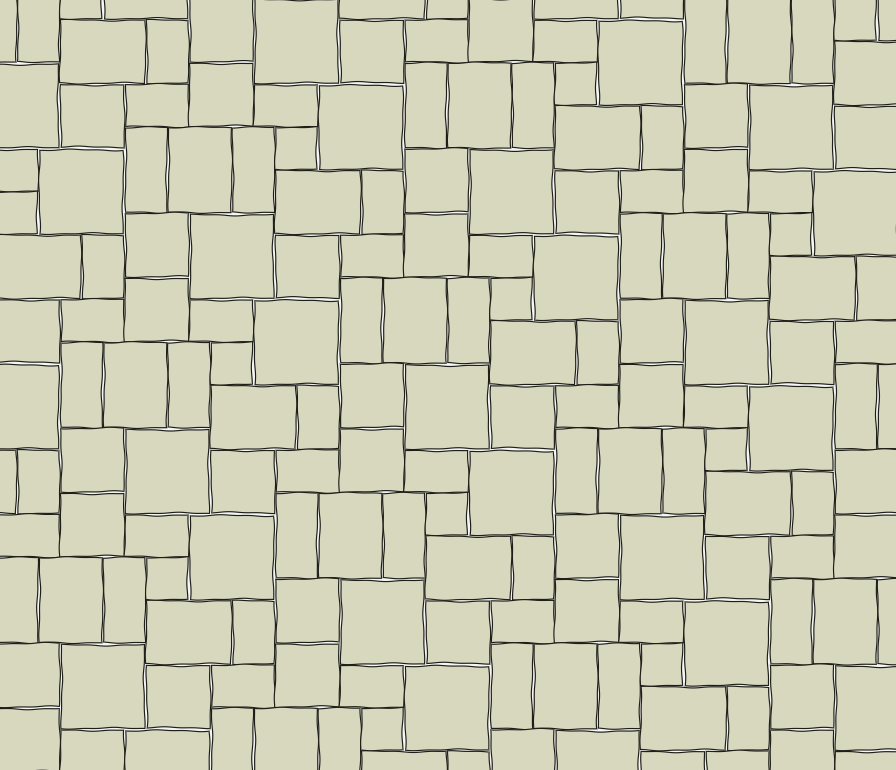
A WebGL 2 fragment shader for this pattern:

```glsl
#version 300 es
precision highp float;

uniform vec2 u_resolution;
out vec4 outColor;

#define UNITS_TALL 35.8
#define ORIGIN vec2(5.79, 5.9)
#define STONE vec3(0.847, 0.849, 0.746)
#define OUTLINE vec3(0.12, 0.12, 0.10)
#define JOINT vec3(0.96)
#define LINE_WIDTH 0.055
#define GAP 0.035
#define GAP_SPREAD 0.06
#define BIG_GAP 0.05
#define WOBBLE 0.03

// One repeat of the paving: 13 slabs covering 121 square units
const int SLABS = 13;
const vec2 STEP_A = vec2(13.0, -3.0);
const vec2 STEP_B = vec2(-3.0, 10.0);
const float REPEAT_AREA = 121.0;

const vec2 corners[SLABS] = vec2[SLABS](
  vec2(0, 0), vec2(2, 0), vec2(5, 0), vec2(0, 4), vec2(3, 4),
  vec2(0, 7), vec2(3, 8), vec2(6, 8), vec2(7, 5), vec2(7, 2),
  vec2(11, 2), vec2(7, 0), vec2(10, 5));

const vec2 sizes[SLABS] = vec2[SLABS](
  vec2(2, 4), vec2(3, 4), vec2(2, 4), vec2(3, 3), vec2(4, 4),
  vec2(3, 3), vec2(3, 2), vec2(4, 4), vec2(3, 3), vec2(4, 3),
  vec2(2, 3), vec2(2, 2), vec2(3, 2));

vec4 sideHash(float id) {
  return fract(sin(vec4(12.9, 27.3, 41.7, 63.1) + id * 78.23) * 4375.85);
}

// Depth inside a slab whose four sides (left, top, right, bottom) waver
float slabDepth(vec2 q, vec2 size, float id) {
  vec4 h = sideHash(id);
  vec4 along = q.yxyx;
  vec4 phase = 6.2832 * h;
  vec4 wave = sin(1.7 * along + phase) + 0.5 * sin(4.3 * along + 2.7 * phase);
  float big = step(15.5, size.x * size.y);
  vec4 inset = GAP + GAP_SPREAD * (h - 0.5) + WOBBLE * wave
             + BIG_GAP * big * vec4(0.5, 1.0, 0.7, 0.0);
  vec4 side = vec4(q, size - q) - inset;
  return min(min(side.x, side.y), min(side.z, side.w));
}

// Share of a pixel that lies inside an edge
float coverage(float depth, float pixel) {
  return clamp(depth / pixel + 0.5, 0.0, 1.0);
}

void main() {
  float pixel = UNITS_TALL / u_resolution.y;
  vec2 p = vec2(gl_FragCoord.x, u_resolution.y - gl_FragCoord.y) * pixel - ORIGIN;

  // Lattice coordinates of the point on the skewed repeat
  vec2 lattice = vec2(dot(p, vec2(10.0, 3.0)), dot(p, vec2(3.0, 13.0))) / REPEAT_AREA;
  vec2 base = floor(lattice + 0.1);

  // Lay the slabs of nearby repeats over the pale joint
  vec3 color = JOINT;
  for (int n = 0; n < 4; n++) {
    vec2 cell = base - 1.0 + vec2(n / 2, n % 2);
    vec2 local = p - cell.x * STEP_A - cell.y * STEP_B;
    for (int i = 0; i < SLABS; i++) {
      float depth = slabDepth(local - corners[i], sizes[i], float(i));
      color = mix(color, OUTLINE, coverage(depth + 0.5 * LINE_WIDTH, pixel));
      color = mix(color, STONE, coverage(depth - 0.5 * LINE_WIDTH, pixel));
    }
  }
  outColor = vec4(color, 1.0);
}
```
